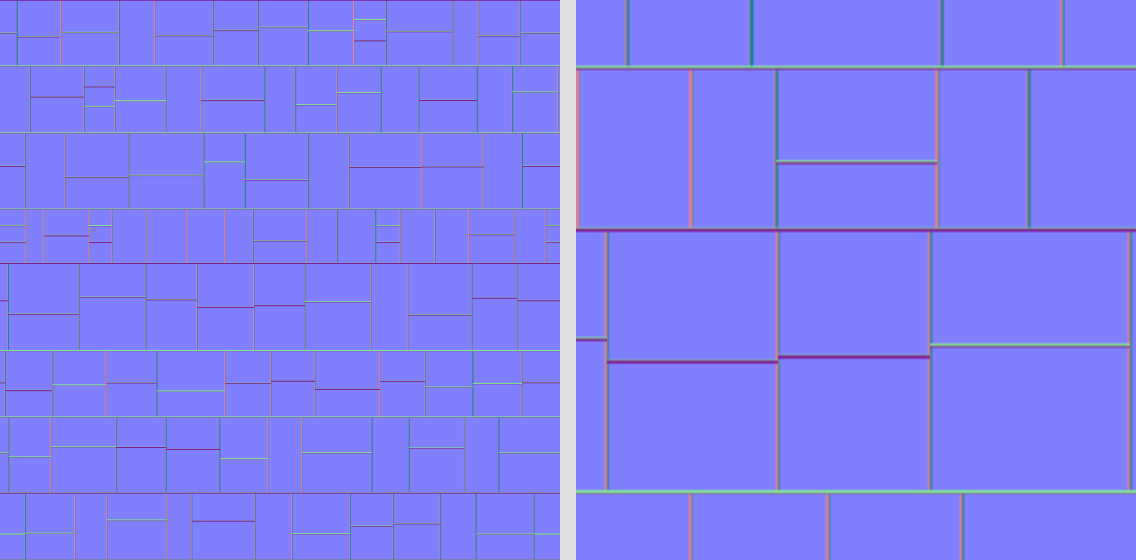
Left: the whole. Right: its middle third, enlarged.
Write a three.js fragment shader that draws this texture map.

```glsl
// Tangent-space normal map of coursed stone slabs: eight rows of uneven height,
// each cut into jittered columns that are left whole or split across once or twice.
// Every joint is a thin V groove, box-filtered, with its keel leaning per joint.
varying vec2 vUv;

const float ROWS = 8.0;
const float SHEET = 768.0;          // units per canvas side for the row layout
const float HALF_GROOVE = 0.00105;  // half width of a joint
const float SOFTNESS = 0.00195;     // width of the smoothing filter
const float JITTER = 0.6;           // spread of column edges, in columns
const float SPLIT_WIDTH = 0.073;    // slabs wider than this are split once

// Row layout, from the bottom up
const vec4 HEIGHT_LO = vec4(92.0, 104.0, 91.0, 120.0);
const vec4 HEIGHT_HI = vec4(74.0, 104.5, 92.0, 90.5);
const vec4 COUNT_LO = vec4(12.0, 11.0, 11.0, 10.0);
const vec4 COUNT_HI = vec4(16.0, 10.0, 13.0, 12.0);
const vec4 START_LO = vec4(20.0, 4.0, 14.0, 29.0);
const vec4 START_HI = vec4(24.0, 32.0, 57.0, 27.0);

float hash(vec2 p) {
  vec3 q = fract(vec3(p.xyx) * vec3(0.1031, 0.1030, 0.0973));
  q += dot(q, q.yzx + 33.33);
  return fract((q.x + q.y) * q.z);
}

// Entry i of an eight-value list held in two vectors
float pick(vec4 lo, vec4 hi, float i) {
  vec4 slot = vec4(0.0, 1.0, 2.0, 3.0);
  vec4 inLo = 1.0 - step(0.5, abs(slot - i));
  vec4 inHi = 1.0 - step(0.5, abs(slot + 4.0 - i));
  return dot(lo, inLo) + dot(hi, inHi);
}

// Share of the filter window around d that lies in [a, b]
float coverage(float d, float a, float b) {
  float h = 0.5 * SOFTNESS;
  return max(min(d + h, b) - max(d - h, a), 0.0) / SOFTNESS;
}

// Groove at signed distance d: x = tilt, y = total coverage
vec2 groove(float d, float seed) {
  float keel = HALF_GROOVE * (seed - 0.5) * 1.3;
  float before = coverage(d, -HALF_GROOVE, keel);
  float after = coverage(d, keel, HALF_GROOVE);
  return vec2(before - after, before + after);
}

// Position of column edge k, in columns, wrapping after count
float columnEdge(float k, float count, float row) {
  return k + JITTER * (hash(vec2(mod(k, count), row + 17.0)) - 0.5);
}

vec2 stronger(vec2 a, vec2 b) {
  return a.y > b.y ? a : b;
}

// Cross joints inside one slab; f is the height within the row
vec2 crossJoints(float f, float height, float width, vec2 id) {
  float r = hash(id + 41.0);
  float seed = hash(id + 67.0);
  if (width > SPLIT_WIDTH) {
    return groove((f - mix(0.38, 0.62, r)) * height, seed);
  }
  if (hash(id + 93.0) > 0.2) return vec2(0.0);
  vec2 lower = groove((f - mix(0.33, 0.41, r)) * height, seed);
  vec2 upper = groove((f - mix(0.74, 0.68, r)) * height, 1.0 - seed);
  return stronger(lower, upper);
}

void main() {
  // Find the row
  float row = 0.0;
  float base = 0.0;
  float height = HEIGHT_LO.x / SHEET;
  for (int i = 0; i < 7; i++) {
    if (vUv.y < base + height) break;
    base += height;
    row += 1.0;
    height = pick(HEIGHT_LO, HEIGHT_HI, row) / SHEET;
  }

  // Find the slab from its nearest column edge
  float count = pick(COUNT_LO, COUNT_HI, row);
  float u = (vUv.x - pick(START_LO, START_HI, row) / SHEET) * count;
  float k = floor(u + 0.5);
  float edge = columnEdge(k, count, row);
  float slab = u < edge ? k - 1.0 : k;
  float width = (columnEdge(slab + 1.0, count, row)
               - columnEdge(slab, count, row)) / count;
  vec2 id = vec2(mod(slab, count), row);

  // Joints between columns, within slabs and between rows
  vec2 upright = groove((u - edge) / count, hash(vec2(mod(k, count), row + 53.0)));
  float f = (vUv.y - base) / height;
  float top = step(0.5, f);
  vec2 level = groove((f - top) * height, hash(vec2(mod(row + top, ROWS), 29.0)));
  level = stronger(level, crossJoints(f, height, width, id));

  // Left walls lean to +x, upper walls to +y
  vec2 tilt = vec2(upright.x * (1.0 - level.y), -level.x);
  float steep = max(upright.y, level.y);
  gl_FragColor = vec4(0.5 + 0.5 * tilt, 1.0 - 0.5 * steep, 1.0);
}
```
